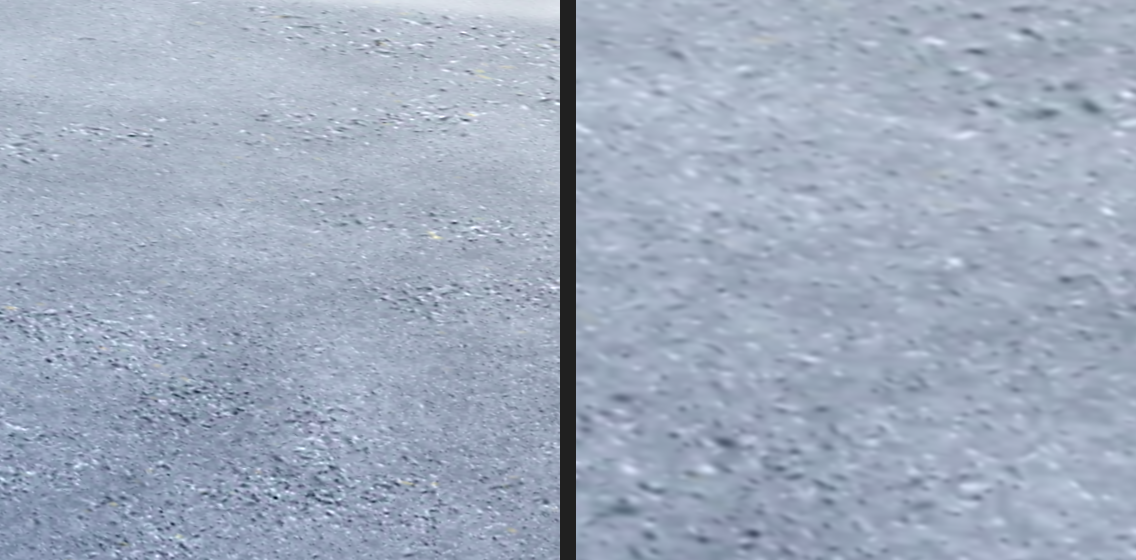
Left, the full canvas; right, a detail of the centre.
Give the GLSL for this texture, as a Shadertoy shader.

```glsl
const vec3 NEAR_LEFT = vec3(0.525, 0.585, 0.69);
const vec3 NEAR_RIGHT = vec3(0.565, 0.61, 0.695);
const vec3 FAR_LEFT = vec3(0.69, 0.735, 0.795);
const vec3 FAR_RIGHT = vec3(0.73, 0.765, 0.815);
const vec3 STRIP_LIGHT = vec3(0.14, 0.13, 0.11);
const vec3 STRAW = vec3(0.24, 0.19, -0.02);
const vec2 FINE_CELLS = vec2(105.0, 125.0);
const vec2 DEBRIS_CELLS = vec2(72.0, 95.0);
const vec2 CHIP_CELLS = vec2(48.0, 72.0);
const vec2 MOTTLE_SCALE = vec2(75.0, 115.0);
const float FINE_CONTRAST = 0.15;
const float DEBRIS_CONTRAST = 0.36;
const float CHIP_CONTRAST = 0.30;
const float MOTTLE_CONTRAST = 0.09;
const float PATCH_CONTRAST = 0.13;
const float TILT = 0.12;

vec4 hash4(vec2 p) {
    vec4 q = fract(p.xyxy * vec4(0.1031, 0.1030, 0.0973, 0.1099));
    q += dot(q, q.wzxy + 33.33);
    return fract((q.xxyz + q.yzzw) * q.zywx);
}

float noise(vec2 p) {
    vec2 i = floor(p), f = fract(p);
    f = f * f * (3.0 - 2.0 * f);
    float low = mix(hash4(i).x, hash4(i + vec2(1, 0)).x, f.x);
    float high = mix(hash4(i + vec2(0, 1)).x, hash4(i + vec2(1, 1)).x, f.x);
    return mix(low, high, f.y);
}

float fbm(vec2 p) {
    return 0.55 * noise(p) + 0.3 * noise(p * 2.1 + 7.3) + 0.15 * noise(p * 4.3 + 19.1);
}

// Soft rounded grains, dark or light, each with an opposite rim.
float grains(vec2 p, vec2 cells, float share, float darkShare, float seed) {
    vec2 g = p * cells;
    vec2 id = floor(g);
    float sum = 0.0;
    for (int j = -1; j <= 1; j++)
    for (int i = -1; i <= 1; i++) {
        vec2 cell = id + vec2(i, j);
        vec4 h = hash4(cell + seed);
        vec4 k = hash4(cell + seed + 71.7);
        float present = smoothstep(-0.04, 0.04, share - h.x);
        float angle = (h.w - 0.6) * 1.8;
        float c = cos(angle), s = sin(angle);
        vec2 d = mat2(c, -s, s, c) * (g - cell - h.yz);
        vec2 radius = vec2(mix(0.27, 0.58, k.x * k.x), mix(0.22, 0.33, k.y));
        vec2 body = d / radius;
        vec2 rim = (d - vec2(0.12, 0.45)) / radius;
        float tone = (k.z < darkShare ? -1.0 : 0.85) * mix(0.35, 1.0, k.w);
        sum += present * tone * (exp(-dot(body, body)) - 0.4 * exp(-dot(rim, rim)));
    }
    return sum;
}

// Soft drift of debris along a segment.
float drift(vec2 p, vec2 a, vec2 b, float width) {
    vec2 ab = b - a;
    float t = clamp(dot(p - a, ab) / dot(ab, ab), 0.0, 1.0);
    float d = length(p - a - ab * t) / width;
    return exp(-d * d);
}

float debrisDensity(vec2 uv) {
    float d = 0.75 * drift(uv, vec2(0.02, 0.44), vec2(0.36, 0.35), 0.09);
    d = max(d, 0.85 * drift(uv, vec2(0.30, 0.32), vec2(0.60, 0.18), 0.11));
    d = max(d, drift(uv, vec2(0.32, 0.14), vec2(0.92, 0.08), 0.07));
    d = max(d, 0.75 * drift(uv, vec2(0.0, 0.20), vec2(0.30, 0.03), 0.09));
    d = max(d, 0.75 * drift(uv, vec2(0.0, 0.735), vec2(0.27, 0.755), 0.035));
    d = max(d, 0.7 * drift(uv, vec2(0.45, 0.77), vec2(0.85, 0.79), 0.028));
    d = max(d, 0.7 * drift(uv, vec2(0.47, 0.97), vec2(0.98, 0.83), 0.035));
    d = max(d, 0.55 * drift(uv, vec2(0.72, 0.96), vec2(1.0, 0.91), 0.03));
    d = max(d, 0.6 * drift(uv, vec2(0.55, 0.62), vec2(0.95, 0.58), 0.035));
    d = max(d, 0.6 * drift(uv, vec2(0.68, 0.45), vec2(0.97, 0.49), 0.045));
    return d;
}

void mainImage(out vec4 fragColor, in vec2 fragCoord) {
    vec2 uv = fragCoord / iResolution.xy;

    // Ground plane, compressed with distance and tilted down to the right.
    vec2 ground = vec2(uv.x * (1.0 - 0.12 * uv.y), uv.y * (1.0 + 0.3 * uv.y) + TILT * uv.x);

    // Broad light and patches
    vec3 color = mix(mix(NEAR_LEFT, NEAR_RIGHT, uv.x),
                     mix(FAR_LEFT, FAR_RIGHT, uv.x), smoothstep(-0.1, 1.0, uv.y));
    color += PATCH_CONTRAST * (fbm(ground * vec2(5.0, 12.0) + 3.0) - 0.5);
    float strip = smoothstep(-0.015, 0.025, uv.y - 1.04 + 0.085 * uv.x);
    color += STRIP_LIGHT * strip;

    // Grains: mottle, fine grit, gathered debris, larger chips
    float patches = smoothstep(0.3, 0.7, fbm(ground * vec2(11.0, 24.0)));
    float density = debrisDensity(uv) * mix(0.35, 1.0, patches) * (1.0 - strip);
    float nearness = mix(1.0, 0.45, smoothstep(0.2, 0.95, uv.y));
    float mottle = noise(ground * MOTTLE_SCALE) + noise(ground * MOTTLE_SCALE * 1.9 + 5.0) - 1.0;
    float fine = grains(ground, FINE_CELLS, 0.35 + 0.3 * patches, 0.46, 11.0);
    float debris = grains(ground, DEBRIS_CELLS, 0.15 * nearness * patches + 0.75 * density, 0.5, 37.0);
    float chips = grains(ground, CHIP_CELLS, 0.5 * density - 0.03, 0.7, 93.0);
    float relief = MOTTLE_CONTRAST * nearness * mottle
                 + FINE_CONTRAST * nearness * fine
                 + DEBRIS_CONTRAST * mix(0.6, 0.95, density) * debris
                 + CHIP_CONTRAST * chips;
    color += relief * (1.0 - 0.7 * strip);

    // Faint colour speckle and rare straw flecks
    float hue = noise(ground * vec2(60.0, 90.0)) - 0.5;
    color += hue * vec3(0.04, -0.014, 0.02) * (0.4 + density);
    float straw = max(grains(ground, vec2(38.0, 62.0), 0.07 * density, 0.0, 151.0), 0.0);
    color += STRAW * straw;

    fragColor = vec4(clamp(color, 0.0, 1.0), 1.0);
}
```
